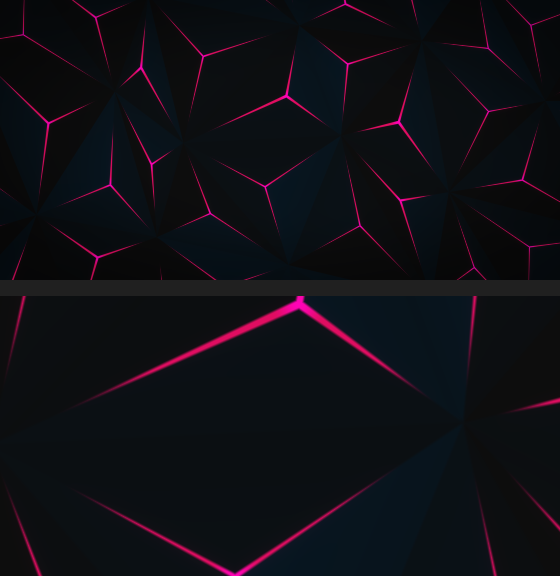
Top: the whole. Bottom: its middle third, enlarged.
Give the GLSL for this background, as a Shadertoy shader.

```glsl
// Dark faceted wall with glowing three-armed cracks.
// Hubs on a jittered, tilted lattice form triangles; each triangle is split
// into three shaded facets, with tapered neon spikes running along the splits.

const mat2 LATTICE = mat2(0.465, -0.115, 0.22, 0.37);
const vec2 LATTICE_SHIFT = vec2(0.13, 0.09);
const float HUB_JITTER = 0.44;
const vec3 CHARCOAL = vec3(0.050, 0.050, 0.051);
const vec3 NAVY = vec3(0.026, 0.087, 0.130);
const vec3 CRIMSON = vec3(0.88, 0.05, 0.38);
const vec3 MAGENTA = vec3(1.0, 0.01, 0.72);

vec3 hash3(vec3 p) {
    p = fract(p * vec3(0.1031, 0.1030, 0.0973));
    p += dot(p, p.yxz + 33.33);
    return fract((p.xxy + p.yxx) * p.zyx);
}

vec2 hubPosition(vec2 cell) {
    vec2 jitter = hash3(vec3(cell + 40.0, 7.0)).xy - 0.5;
    return LATTICE * (cell + HUB_JITTER * jitter);
}

// Signed distance to the line a-b, positive on its left.
float leftOf(vec2 p, vec2 a, vec2 b) {
    vec2 dir = normalize(b - a);
    return dot(p - a, vec2(-dir.y, dir.x));
}

float triangleCoverage(vec2 p, vec2 a, vec2 b, vec2 c, float soft) {
    float inside = min(leftOf(p, a, b), min(leftOf(p, b, c), leftOf(p, c, a)));
    return smoothstep(-soft, soft, inside);
}

// Tapered spike: x = solid coverage, y = faint halo, z = heat near the root.
vec3 spike(vec2 p, vec2 root, vec2 tip, float halfWidth, float soft) {
    vec2 toPoint = p - root, axis = tip - root;
    float along = clamp(dot(toPoint, axis) / dot(axis, axis), 0.0, 1.0);
    float dist = length(toPoint - axis * along);
    float width = halfWidth * (1.0 - along);
    float solid = 1.0 - smoothstep(width - soft, width + soft, dist);
    solid *= smoothstep(0.0, 0.45, 1.0 - along);
    float halo = exp(-dist / 0.007) * (1.0 - along);
    float heat = 1.0 - smoothstep(0.0, 0.035, length(toPoint));
    return vec3(solid, halo, heat);
}

void mainImage(out vec4 fragColor, in vec2 fragCoord) {
    vec2 p = fragCoord / iResolution.y;
    vec2 centred = fragCoord / iResolution.xy * 2.0 - 1.0;
    float vignette = smoothstep(0.45, 1.35, length(centred));
    float soft = max(0.0022, 0.7 / iResolution.y);

    vec2 q = p + LATTICE_SHIFT;
    vec2 home = floor(inverse(LATTICE) * q);
    vec4 facets = vec4(0.0);
    vec3 glow = vec3(0.0);

    for (int j = -1; j <= 1; j++)
    for (int i = -1; i <= 1; i++)
    for (int half_ = 0; half_ < 2; half_++) {
        // Each lattice cell holds two counter-clockwise triangles.
        vec2 cell = home + vec2(i, j);
        float side = float(half_);
        float turn = 1.0 - 2.0 * side;
        vec2 corner = cell + side;
        vec2 hubs[3] = vec2[3](hubPosition(corner),
                               hubPosition(corner + vec2(turn, 0.0)),
                               hubPosition(corner + vec2(0.0, turn)));

        // Off-centre meeting point of the three spikes.
        vec3 weight = 0.65 + 0.8 * hash3(vec3(cell + 40.0, 21.0 + side));
        weight /= weight.x + weight.y + weight.z;
        vec2 root = hubs[0] * weight.x + hubs[1] * weight.y + hubs[2] * weight.z;
        float bulk = hash3(vec3(cell + 40.0, 31.0 + side)).x;
        float rootWidth = mix(0.0024, 0.0056, bulk * bulk);

        for (int k = 0; k < 3; k++) {
            vec2 a = hubs[k], b = hubs[(k + 1) % 3];
            vec3 rnd = hash3(vec3(cell + 40.0, 50.0 + 3.0 * side + float(k)));

            // Facet tone fades gently from its ridge to its outer edge.
            float ramp = clamp(leftOf(q, a, b) / leftOf(root, a, b), 0.0, 1.0);
            float tone = smoothstep(0.15, 0.95, rnd.x) * mix(0.75, 1.0, ramp);
            float cover = triangleCoverage(q, a, b, root, soft);
            facets += vec4(mix(CHARCOAL, NAVY, tone), 1.0) * cover;

            vec2 tip = mix(root, a, mix(0.68, 0.92, rnd.y));
            float width = rootWidth * mix(0.8, 1.2, rnd.z) * mix(1.0, 0.7, vignette);
            glow = max(glow, spike(q, root, tip, width, soft));
        }
    }

    // Combine shaded facets, soft halo and bright spikes.
    vec3 color = facets.rgb / max(facets.a, 0.001);
    color *= mix(1.0, 0.5, vignette);
    color += CRIMSON * 0.075 * glow.y;
    vec3 neon = mix(CRIMSON, MAGENTA, glow.z) * mix(1.0, 0.82, vignette);
    color = mix(color, neon, glow.x);
    fragColor = vec4(color, 1.0);
}
```
